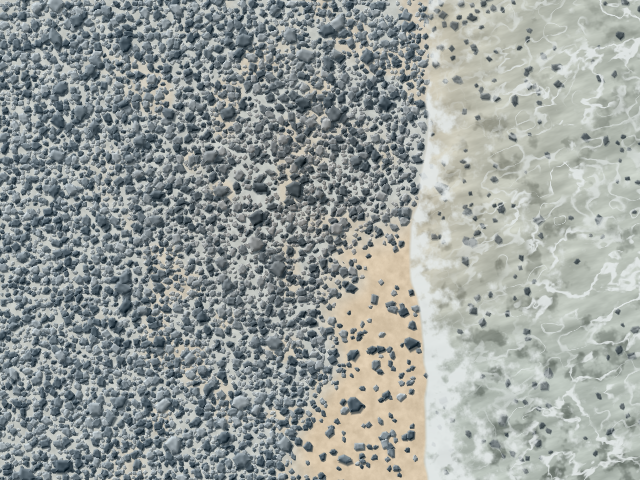
This texture is drawn by a Shadertoy shader. Its source:

```glsl
// Aerial view of a stony beach: faceted stones thin out over bare sand on the
// left, and a foaming shoreline meets pale, streaked water on the right.
// Stones are jittered cells cut by random planes; foam is warped ridged noise.

#define GRAVEL_CELLS 76.0
#define STONE_CELLS 47.0
#define BOULDER_CELLS 29.0
#define BOULDER_SHARE 0.17
#define SHORE_X 0.888
#define FOAM_AMOUNT 0.88
#define SUN vec2(-0.6, 0.8)
#define SAND vec3(0.845, 0.775, 0.67)
#define GRIT vec3(0.77, 0.785, 0.765)
#define WATER vec3(0.70, 0.735, 0.705)
#define FOAM vec3(0.90, 0.92, 0.92)
#define SHADE vec3(0.17, 0.22, 0.25)

const float TAU = 6.28318;

vec3 hash3(vec2 p) {
    vec3 q = fract(p.xyx * vec3(0.1031, 0.1030, 0.0973));
    q += dot(q, q.yxz + 33.33);
    return fract((q.xxy + q.yzz) * q.zyx);
}

float noise(vec2 p) {
    vec2 i = floor(p), f = fract(p);
    f = f * f * (3.0 - 2.0 * f);
    return mix(mix(hash3(i).x, hash3(i + vec2(1, 0)).x, f.x),
               mix(hash3(i + vec2(0, 1)).x, hash3(i + vec2(1, 1)).x, f.x), f.y);
}

float fbm(vec2 p) {
    float sum = 0.0, amp = 0.533;
    for (int i = 0; i < 4; i++) {
        sum += amp * noise(p);
        p = mat2(1.6, 1.2, -1.2, 1.6) * p + 7.3;
        amp *= 0.5;
    }
    return sum;
}

// Signed distance into the sea, positive to the right of the waterline
float seaward(vec2 p) {
    float bay = 0.032 * exp(-pow((p.y - 0.47) / 0.15, 2.0));
    return p.x - SHORE_X + bay - 0.014 * (noise(p * vec2(6.0, 24.0)) - 0.5);
}

// Bare sand wedge beside the water, widening toward the bottom
float bareSand(vec2 p) {
    float wobble = 0.13 * (noise(p * 12.0) - 0.5);
    float left = 0.64 - 0.12 * (1.0 - smoothstep(0.03, 0.24, p.y));
    return smoothstep(left, left + 0.11, p.x + wobble)
         * (1.0 - smoothstep(0.46, 0.62, p.y + wobble - 0.3 * (p.x - 0.78)));
}

float stoneCover(vec2 p) {
    float pockets = smoothstep(0.70, 0.88, noise(p * 8.0 + 3.0));
    pockets = max(pockets, exp(-dot(p - vec2(0.32, 0.85), p - vec2(0.32, 0.85)) * 300.0));
    float land = (1.0 - 0.70 * bareSand(p)) * (1.0 - 0.5 * pockets);
    float reef = smoothstep(0.80, 1.0, p.y) * (1.0 - smoothstep(0.95, 1.15, p.x));
    float sea = 0.03 + 0.10 * smoothstep(0.5, 0.85, noise(p * 9.0 + 67.0)) + 0.18 * reef;
    return mix(land, sea, smoothstep(-0.02, 0.015, seaward(p)));
}

// Convex stone: distance in x, normal of the nearest facet in yz
vec3 stoneShape(vec2 q, float radius, vec3 rnd) {
    vec3 hit = vec3(-9.0, 0.0, 0.0);
    for (int k = 0; k < 6; k++) {
        float f = float(k);
        float a = TAU * (f + 0.6 * fract(rnd.x * 17.3 + f * 0.618)) / 6.0 + rnd.z * TAU;
        vec2 n = vec2(cos(a), sin(a));
        float reach = radius * (0.8 + 0.35 * fract(rnd.y * 9.7 + f * 0.382));
        reach *= 1.0 - 0.32 * abs(sin(a - rnd.y * 21.0));
        float d = dot(q, n) - reach;
        if (d > hit.x) hit = vec3(d, n);
    }
    return hit;
}

vec3 paintStones(vec3 ground, vec2 p, float cells, float share, float seed, float pale) {
    vec2 g = p * cells, home = floor(g);
    vec3 top = vec3(9.0, 0.0, 0.0);
    float shadow = 9.0, tone = 0.0, blur = 0.9 * cells / iResolution.y;
    for (int j = -1; j <= 1; j++)
    for (int i = -1; i <= 1; i++) {
        vec2 cell = home + vec2(i, j);
        vec3 place = hash3(cell + seed), form = hash3(cell + seed + 57.0);
        vec2 centre = cell + 0.15 + 0.7 * place.xy;
        if (form.x > share * stoneCover(centre / cells)) continue;
        float radius = mix(0.32, 0.56, form.y);
        vec3 s = stoneShape(g - centre, radius, form);
        shadow = min(shadow, stoneShape(g - centre + SUN * 0.15, radius, form).x);
        if (s.x < top.x) { top = s; tone = place.z; }
    }
    float sea = smoothstep(-0.01, 0.02, seaward(p));
    vec2 mid = p - vec2(0.62, 0.58);
    vec3 rock = mix(vec3(0.27, 0.33, 0.37), vec3(0.62, 0.66, 0.68), tone * sqrt(tone));
    rock = mix(rock, vec3(0.68, 0.71, 0.72), pale);
    rock *= mix(vec3(1.0), vec3(0.93, 0.87, 0.83), exp(-dot(mid, mid) * 12.0));
    float bevel = smoothstep(-0.24, -0.02, top.x);
    rock += bevel * 0.24 * dot(top.yz, SUN) + 0.14 * (noise(g * 5.0) - 0.5);
    rock *= 1.0 - 0.3 * sea;
    float depth = 0.70 - 0.40 * sea - 0.25 * pale;
    ground = mix(ground, SHADE, depth * (1.0 - smoothstep(-0.06, 0.09, shadow)));
    return mix(ground, rock, (1.0 - 0.25 * sea) * (1.0 - smoothstep(-blur, blur, top.x)));
}

// Short, branching foam crests that rise to the right
float foamWeb(vec2 p) {
    vec2 q = mat2(0.92, -0.38, 0.38, 0.92) * p * vec2(1.0, 1.5);
    q += 0.055 * vec2(fbm(p * 15.0), fbm(p * 15.0 + 31.0));
    float crest = abs(fbm(q * 17.0) - 0.5) + 0.10 * fbm(p * 60.0);
    float fine = abs(noise(q * 38.0 + 13.0) - 0.5) + 0.15 * fbm(p * 70.0);
    float broken = smoothstep(0.30, 0.60, noise(p * 16.0 + 5.0));
    return max(broken * (1.0 - smoothstep(0.055, 0.12, crest)),
               0.7 * (1.0 - broken) * (1.0 - smoothstep(0.08, 0.18, fine)));
}

void mainImage(out vec4 fragColor, in vec2 fragCoord) {
    vec2 p = fragCoord / iResolution.y;
    float s = seaward(p), offshore = max(s, 0.0), sea = smoothstep(-0.003, 0.006, s);

    // Sand and grit, then shallow water
    float warm = 0.55 * smoothstep(0.55, 0.8, noise(p * 15.0 + 41.0)) * smoothstep(0.1, 0.4, p.x);
    vec3 col = mix(GRIT, SAND, max(bareSand(p), warm)) + 0.14 * (fbm(p * 80.0) - 0.5);
    float silt = 0.55 * exp(-offshore * 5.0) * smoothstep(0.2, 0.5, p.y);
    vec3 water = mix(WATER, SAND - 0.02, silt);
    water += 0.26 * (fbm(mat2(0.95, -0.3, 0.3, 0.95) * p * vec2(18.0, 52.0)) - 0.5);
    water -= 0.22 * smoothstep(0.56, 0.74, fbm(p * 27.0 + 9.0)) * (1.0 - 0.6 * p.y);
    col = mix(col, water, sea);

    // Pale shingle, then stones from fine to coarse
    float shingle = 0.75 * (1.0 - sea) * (1.0 - bareSand(p));
    col = paintStones(col, p, GRAVEL_CELLS * 1.2, shingle, 29.0, 0.75);
    col = paintStones(col, p, GRAVEL_CELLS, 0.62, 11.0, 0.0);
    col = paintStones(col, p, STONE_CELLS, 0.72, 83.0, 0.0);
    col = paintStones(col, p, BOULDER_CELLS, BOULDER_SHARE, 151.0, 0.0);

    // Surf along the edge and foam crests offshore
    float surfWidth = mix(0.12, 0.05, smoothstep(0.12, 0.35, p.y));
    float fade = exp(-offshore / surfWidth) * (1.0 - 0.6 * smoothstep(0.76, 0.9, p.y));
    float surf = smoothstep(0.50, 0.85, fbm(p * 42.0) + 0.62 * fade - 0.12);
    float web = foamWeb(p) * mix(0.35, 1.0, smoothstep(0.06, 0.24, s));
    col = mix(col, FOAM, FOAM_AMOUNT * sea * clamp(max(surf, web), 0.0, 1.0));
    fragColor = vec4(clamp(col, 0.0, 1.0), 1.0);
}
```
